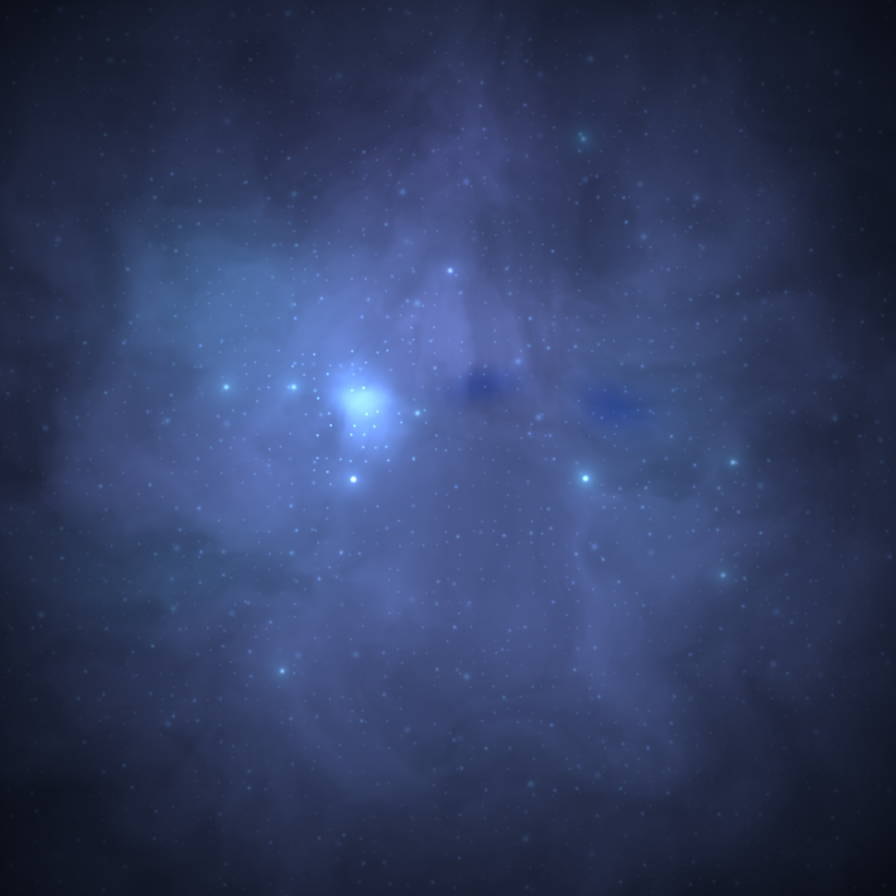
Reproduce this background procedurally as a WebGL 1 fragment shader.

```glsl
precision highp float;
// Deep blue nebula: a rounded central haze, textured by warped noise,
// carries coloured gas clouds, a bright knot on the left and an arc above it.
// Hashed grids scatter faint stars; a few landmark stars shine over them.

uniform vec2 u_resolution;

// Haze
const vec2 HAZE_CENTER = vec2(0.485, 0.505);
const float HAZE_RADIUS = 0.52;
const float HAZE_FALLOFF = 2.6;
const vec3 HAZE_COLOR = vec3(0.275, 0.330, 0.525);
const vec3 SKY_COLOR = vec3(0.012, 0.018, 0.035);
const float CLOUD_CONTRAST = 0.75;

// Gas and star colours
const vec3 LAVENDER = vec3(0.42, 0.44, 0.72);
const vec3 TEAL = vec3(0.12, 0.48, 0.56);
const vec3 AZURE = vec3(0.36, 0.60, 0.92);
const vec3 VIOLET = vec3(0.32, 0.20, 0.55);
const vec3 CYAN_STAR = vec3(0.30, 0.75, 0.88);
const vec3 BLUE_STAR = vec3(0.38, 0.60, 1.00);

// Star sizes, in canvas units
const float CORE_RADIUS = 0.0026;
const float HALO_RADIUS = 0.016;

float hash(vec2 p) {
  return fract(sin(dot(p, vec2(127.1, 311.7))) * 43758.545);
}

float noise(vec2 p) {
  vec2 cell = floor(p);
  vec2 f = fract(p);
  f = f * f * (3.0 - 2.0 * f);
  float low = mix(hash(cell), hash(cell + vec2(1.0, 0.0)), f.x);
  float high = mix(hash(cell + vec2(0.0, 1.0)), hash(cell + 1.0), f.x);
  return mix(low, high, f.y);
}

float fbm(vec2 p) {
  float sum = 0.0;
  float amplitude = 0.5;
  for (int i = 0; i < 6; i++) {
    sum += amplitude * noise(p);
    p = mat2(1.6, 1.2, -1.2, 1.6) * p + 3.7;
    amplitude *= 0.5;
  }
  return sum;
}

// Soft elliptical cloud, turned by an angle
float cloud(vec2 p, vec2 center, vec2 size, float angle) {
  float c = cos(angle);
  float s = sin(angle);
  vec2 d = mat2(c, -s, s, c) * (p - center) / size;
  return exp(-dot(d, d));
}

// Small bright core inside a wide halo
vec3 star(vec2 p, vec2 center, float core, float halo, vec3 tint) {
  float d = length(p - center);
  float point = exp(-d * d / (CORE_RADIUS * CORE_RADIUS));
  float glow = exp(-d / HALO_RADIUS * 1.6);
  return mix(tint, vec3(1.0), 0.35) * point * core + tint * glow * halo;
}

// One hashed star per grid cell, faded out before the cell border
vec3 starField(vec2 p, float cells, float radius, float density) {
  vec2 grid = p * cells;
  vec2 id = floor(grid);
  vec2 offset = 0.3 + 0.4 * vec2(hash(id + 17.3), hash(id + 41.9));
  float d = length(fract(grid) - offset);
  float size = radius * cells;
  float light = exp(-d * d / (size * size)) + 0.22 * exp(-d / size * 0.8);
  light *= smoothstep(0.3, 0.1, d) * step(hash(id + 5.1), density);
  return mix(BLUE_STAR, CYAN_STAR, hash(id + 71.3)) * light * (0.3 + 0.7 * hash(id + 9.7));
}

void main() {
  vec2 p = (gl_FragCoord.xy - 0.5 * u_resolution) / min(u_resolution.x, u_resolution.y) + 0.5;

  // Warped gas texture
  vec2 warp = vec2(fbm(p * 4.0 + 2.3), fbm(p * 4.0 + 8.1)) - 0.5;
  float gas = fbm(p * 6.0 + warp * 2.2);
  float wisps = fbm(p * 17.0 + warp * 5.0 + 13.0);
  vec2 q = p + warp * 0.09;

  // Central haze fading towards dark edges
  float r = length(p - HAZE_CENTER) / HAZE_RADIUS;
  float haze = exp(-pow(r, HAZE_FALLOFF));
  float texture = 1.0 + CLOUD_CONTRAST * (gas - 0.48) + 0.32 * (wisps - 0.48);
  float calm = cloud(p, vec2(0.51, 0.43), vec2(0.13, 0.09), 0.0);
  vec3 color = SKY_COLOR + HAZE_COLOR * haze * mix(texture, 0.97, 0.75 * calm);

  // Broad coloured clouds
  vec3 glow = LAVENDER * 0.26 * cloud(q, vec2(0.53, 0.615), vec2(0.15, 0.075), 0.15);
  glow += TEAL * 0.17 * cloud(q, vec2(0.24, 0.68), vec2(0.11, 0.12), 0.0);
  glow += TEAL * 0.13 * cloud(q, vec2(0.21, 0.37), vec2(0.14, 0.07), 0.1);
  glow += TEAL * 0.10 * cloud(q, vec2(0.73, 0.53), vec2(0.07, 0.15), 0.0);
  glow += VIOLET * 0.12 * cloud(q, vec2(0.46, 0.83), vec2(0.25, 0.09), 0.0);
  glow += AZURE * 0.17 * cloud(q, vec2(0.36, 0.53), vec2(0.085, 0.09), 0.0);
  color += glow * (0.4 + 1.2 * gas);

  // Deep blue gaps under the arc
  float gaps = cloud(q, vec2(0.53, 0.558), vec2(0.05, 0.018), 0.25)
             + cloud(q, vec2(0.69, 0.545), vec2(0.035, 0.03), 0.0);
  color -= vec3(0.09, 0.07, 0.0) * gaps;

  // Bright slanting knot
  float knot = cloud(q, vec2(0.388, 0.535), vec2(0.024, 0.052), 0.45);
  color += AZURE * knot * (0.06 + 0.75 * wisps);
  color += AZURE * 0.35 * cloud(p, vec2(0.388, 0.556), vec2(0.016), 0.0);

  // Scattered stars, thickest around the knot
  float crowd = cloud(p, vec2(0.39, 0.545), vec2(0.07, 0.09), 0.0);
  color += starField(p, 75.0, 0.0013, 0.34) * (0.16 * haze + 0.55 * crowd);
  color += starField(p + 0.37, 38.0, 0.0018, 0.36) * (0.03 + 0.24 * haze);
  color += starField(p + 0.71, 15.0, 0.0034, 0.28) * (0.04 + 0.16 * haze);

  // Landmark stars
  color += star(p, vec2(0.3945, 0.465), 1.2, 0.42, AZURE);
  color += star(p, vec2(0.6535, 0.466), 0.8, 0.45, CYAN_STAR);
  color += star(p, vec2(0.5025, 0.698), 0.5, 0.24, BLUE_STAR);
  color += star(p, vec2(0.651, 0.845), 0.22, 0.30, TEAL);
  color += star(p, vec2(0.2525, 0.568), 0.38, 0.24, CYAN_STAR);
  color += star(p, vec2(0.328, 0.568), 0.40, 0.25, CYAN_STAR);
  color += star(p, vec2(0.466, 0.539), 0.36, 0.18, CYAN_STAR);
  color += star(p, vec2(0.818, 0.484), 0.34, 0.22, CYAN_STAR);
  color += star(p, vec2(0.315, 0.251), 0.36, 0.18, CYAN_STAR);
  color += star(p, vec2(0.807, 0.358), 0.22, 0.18, CYAN_STAR);

  gl_FragColor = vec4(clamp(color, 0.0, 1.0), 1.0);
}
```
